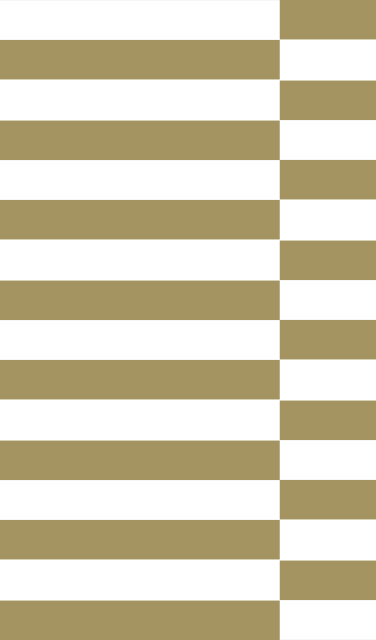
Reproduce this pattern procedurally as a Shadertoy shader.

```glsl
// Two columns of flat horizontal bars, gold on white, set in counterphase.
// Bars come in slightly uneven pairs; each pair repeats down the canvas and
// the narrow right column is the wide left one raised by one bar.

#define GOLD        vec3(0.643, 0.580, 0.380)
#define PAPER       vec3(1.0)
#define PAIRS       4.0     // bar pairs down the canvas
#define SEAM_X      0.744   // column boundary, in canvas widths
#define BAR_HALF    0.1235  // half bar height, in pair heights
#define BAR_CENTRE  0.373   // first bar of a pair, from the top
#define BAR_SPACING 0.504   // first bar to second bar
#define RIGHT_SHIFT 0.25    // upward shift of the right column

// Distance to the nearest repeat of a bar centred at c, negative inside.
float barDistance(float y, float c) {
    return abs(fract(y - c + 0.5) - 0.5) - BAR_HALF;
}

// Antialiased coverage of the pair of bars; pixel is in pair heights.
float barPair(float y, float pixel) {
    float d = min(barDistance(y, BAR_CENTRE),
                  barDistance(y, BAR_CENTRE + BAR_SPACING));
    return clamp(0.5 - d / pixel, 0.0, 1.0);
}

void mainImage(out vec4 fragColor, in vec2 fragCoord) {
    vec2 uv = fragCoord / iResolution.xy;
    float y = (1.0 - uv.y) * PAIRS;
    float pixel = PAIRS / iResolution.y;

    // Bars of each column, joined at a one-pixel-soft seam
    float left = barPair(y, pixel);
    float right = barPair(y + RIGHT_SHIFT, pixel);
    float side = clamp((uv.x - SEAM_X) * iResolution.x + 0.5, 0.0, 1.0);

    fragColor = vec4(mix(PAPER, GOLD, mix(left, right, side)), 1.0);
}
```
